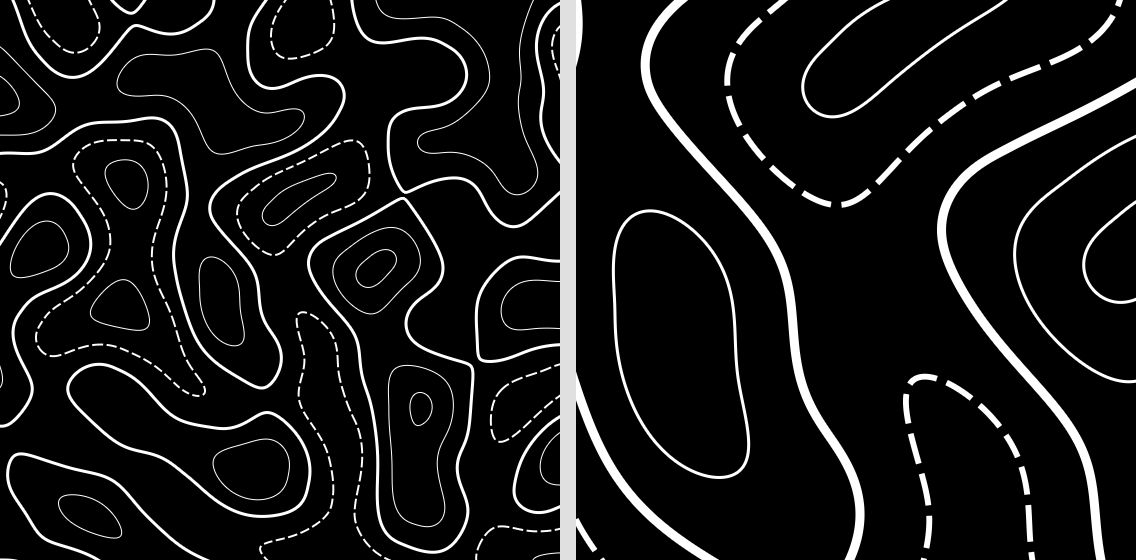
Left, the full canvas; right, a detail of the centre.
Reproduce this pattern procedurally as a Shadertoy shader.

```glsl
// Topographic contour map: bold, dashed and fine white isolines on black.

const vec3  BACKGROUND    = vec3(0.0);
const vec3  LINE_COLOR    = vec3(1.0);
const float FREQUENCY     = 5.0;     // hills per canvas height
const float TILT          = 0.55;    // rotation of the noise lattice
const vec2  SEED          = vec2(17.0, 43.0);
const float LEVEL_STEP    = 0.2;     // height between isolines
const float LEVEL_CYCLE   = 4.0;     // bold, dashed, fine, fine
const float BOLD_WIDTH    = 0.0054;
const float DASHED_WIDTH  = 0.0035;
const float FINE_WIDTH    = 0.0018;
const float DASH_PERIOD   = 0.025;
const float DASH_GAP      = 0.0062;
const float ANCHOR_GRID   = 0.1;     // dashes are fitted between grid crossings
const float TRACE_STEP    = 0.005;
const int   TRACE_LIMIT   = 60;
const int   PROJECT_STEPS = 3;
const float MAX_JUMP      = 0.012;

vec2 latticeGradient(vec2 cell) {
    float h = fract(sin(dot(cell, vec2(127.1, 311.7))) * 43758.5453);
    float angle = 6.28318 * h;
    return vec2(cos(angle), sin(angle));
}

// Gradient noise: value in x, analytic derivative in yz
vec3 gradientNoise(vec2 p) {
    vec2 i = floor(p), f = p - i;
    vec2 u = f * f * f * (f * (f * 6.0 - 15.0) + 10.0);
    vec2 du = 30.0 * f * f * (f * (f - 2.0) + 1.0);

    vec2 ga = latticeGradient(i);
    vec2 gb = latticeGradient(i + vec2(1, 0));
    vec2 gc = latticeGradient(i + vec2(0, 1));
    vec2 gd = latticeGradient(i + vec2(1, 1));
    float a = dot(ga, f);
    float b = dot(gb, f - vec2(1, 0));
    float c = dot(gc, f - vec2(0, 1));
    float d = dot(gd, f - vec2(1, 1));

    float k = a - b - c + d;
    float value = a + u.x * (b - a) + u.y * (c - a) + u.x * u.y * k;
    vec2 slope = ga + u.x * (gb - ga) + u.y * (gc - ga) + u.x * u.y * (ga - gb - gc + gd)
               + du * (u.yx * k + vec2(b, c) - a);
    return vec3(value, slope);
}

// Terrain height in x, slope per canvas unit in yz
vec3 terrain(vec2 p) {
    float c = cos(TILT), s = sin(TILT);
    mat2 turn = mat2(c, s, -s, c);
    vec3 n = gradientNoise(turn * p * FREQUENCY + SEED);
    return vec3(n.x, FREQUENCY * (n.yz * turn));
}

// Newton step from a sample towards the isoline, limited in length
vec2 towardsLevel(vec3 t, float level) {
    vec2 jump = t.yz * (level - t.x) / max(dot(t.yz, t.yz), 1e-4);
    return jump * min(1.0, MAX_JUMP / max(length(jump), 1e-6));
}

// Arc length along the isoline from p to the next anchor grid crossing
float arcToAnchor(vec2 p, float level, float direction) {
    float arc = 0.0;
    vec2 cell = floor(p / ANCHOR_GRID);
    for (int i = 0; i < TRACE_LIMIT; i++) {
        vec3 t = terrain(p);
        vec2 tangent = direction * vec2(-t.z, t.y) / max(length(t.yz), 1e-3);
        vec2 next = p + tangent * TRACE_STEP;
        next += towardsLevel(terrain(next), level);
        vec2 nextCell = floor(next / ANCHOR_GRID);
        float advance = distance(p, next);
        if (nextCell != cell) {
            vec2 edge = max(cell, nextCell) * ANCHOR_GRID;
            float part = 1.0;
            if (nextCell.x != cell.x) part = min(part, (edge.x - p.x) / (next.x - p.x));
            if (nextCell.y != cell.y) part = min(part, (edge.y - p.y) / (next.y - p.y));
            return arc + advance * part;
        }
        arc += advance;
        p = next;
    }
    return arc;
}

// Coverage of evenly fitted dashes, with a gap in the middle of each period
float dashCoverage(vec2 p, float level, float pixel) {
    float ahead = arcToAnchor(p, level, 1.0);
    float total = ahead + arcToAnchor(p, level, -1.0);
    float count = floor(total / DASH_PERIOD + 0.5);
    if (count < 1.0) return 1.0;
    float period = total / count;
    float fromGap = abs(fract(ahead / period) - 0.5) * period;
    return clamp((fromGap - 0.5 * DASH_GAP) / pixel + 0.5, 0.0, 1.0);
}

void mainImage(out vec4 fragColor, in vec2 fragCoord) {
    float pixel = 1.0 / iResolution.y;
    vec2 p = fragCoord * pixel;

    // Nearest isoline and its closest point
    vec3 t = terrain(p);
    float index = floor(t.x / LEVEL_STEP + 0.5);
    float level = index * LEVEL_STEP;
    vec2 q = p;
    for (int i = 0; i < PROJECT_STEPS; i++) {
        q += towardsLevel(t, level);
        t = terrain(q);
    }
    float dist = distance(p, q) + abs(t.x - level) / max(length(t.yz), 1e-2);

    // Line style repeats with the level
    float style = mod(index, LEVEL_CYCLE);
    bool dashed = style == 1.0;
    float width = style == 0.0 ? BOLD_WIDTH : dashed ? DASHED_WIDTH : FINE_WIDTH;
    float ink = clamp((0.5 * width - dist) / pixel + 0.5, 0.0, 1.0);
    if (dashed && ink > 0.0) ink *= dashCoverage(q, level, pixel);

    fragColor = vec4(mix(BACKGROUND, LINE_COLOR, ink), 1.0);
}
```
